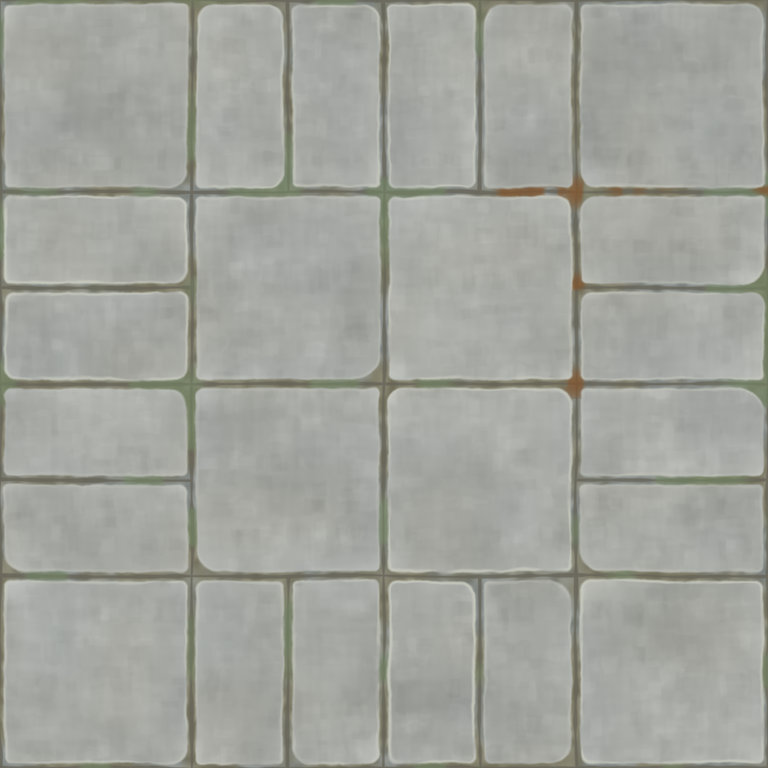
Write a Shadertoy shader that draws this texture.

```glsl
float hash(vec2 p) {
    vec3 v = fract(vec3(p.xyx) * 0.1031);
    v += dot(v, v.yzx + 33.33);
    return fract((v.x + v.y) * v.z);
}

float noise(vec2 p) {
    vec2 i = floor(p), f = fract(p);
    f = f * f * (3.0 - 2.0 * f);
    return mix(mix(hash(i), hash(i + vec2(1, 0)), f.x),
               mix(hash(i + vec2(0, 1)), hash(i + vec2(1, 1)), f.x), f.y);
}

float fbm(vec2 p) {
    float sum = 0.0, amp = 0.53;
    for (int i = 0; i < 4; i++) {
        sum += amp * noise(p);
        p = p * 2.03 + 17.7;
        amp *= 0.5;
    }
    return sum;
}

// Layers of ragged rectangular brush dabs, signed tone around zero
float brushDabs(vec2 p) {
    float tone = 0.0;
    for (int i = 0; i < 6; i++) {
        float layer = float(i);
        vec2 scale = (i % 2 == 0 ? vec2(19, 11) : vec2(10, 16)) * (1.0 + 0.22 * layer);
        vec2 g = p * scale + layer * 7.31;
        vec2 c = floor(g) + layer * 41.0;
        vec2 shift = 0.36 * (vec2(hash(c), hash(c + 9.0)) - 0.5);
        vec2 halfSize = 0.14 + 0.15 * vec2(hash(c + 21.0), hash(c + 35.0));
        vec2 ragged = 0.16 * (vec2(noise(p * 75.0 + layer), noise(p * 75.0 + 50.0 + layer)) - 0.5);
        vec2 e = abs(fract(g) - 0.5 - shift + ragged) - halfSize;
        tone += smoothstep(0.05, -0.05, max(e.x, e.y)) * (hash(c + 63.0) - 0.5);
    }
    return tone;
}

float roundedBox(vec2 q, vec2 halfSize, float radius) {
    vec2 e = abs(q) - halfSize + radius;
    return length(max(e, 0.0)) + min(max(e.x, e.y), 0.0) - radius;
}

void mainImage(out vec4 fragColor, in vec2 fragCoord) {
    vec2 uv = fragCoord / iResolution.xy;
    float px = 1.0 / iResolution.y;

    // Hand-laid joints wander slightly
    vec2 p = uv + 0.003 * (vec2(noise(uv * 17.0), noise(uv * 17.0 + 80.0)) - 0.5);
    p = clamp(p, 0.0, 0.9999);

    // Four by four layout; the middle cells of each side are halved
    vec2 cell = floor(p * 4.0);
    bool sideX = abs(cell.x - 1.5) > 1.0;
    bool sideY = abs(cell.y - 1.5) > 1.0;
    vec2 split = vec2(sideY && !sideX ? 2.0 : 1.0, sideX && !sideY ? 2.0 : 1.0);
    vec2 size = 0.25 / split;
    vec2 id = floor(p / size);
    vec2 q = p - (id + 0.5) * size;
    vec2 seed = id * 3.0 + split * 17.0;

    // Worn outline with a different radius at each corner
    float chip = hash(seed + sign(q) * 1.3 + 5.0);
    float radius = 0.007 + 0.027 * pow(chip, 5.0);
    float wobble = 0.0035 * (fbm(uv * 55.0 + seed) - 0.5);
    float d = roundedBox(q, size * 0.5 - 0.0055, radius) + wobble;
    float inside = max(-d, 0.0);

    // Painted stone surface
    vec2 paintP = uv + seed * 0.37;
    float cloud = fbm(paintP * vec2(15.0, 13.0));
    float streak = noise(paintP * vec2(150.0, 24.0)) + noise(paintP * vec2(22.0, 130.0)) - 1.0;
    float tone = 0.11 * (cloud - 0.5) + 0.035 * brushDabs(paintP) + 0.012 * streak;
    tone += 0.035 * (hash(seed + 11.0) - 0.5);
    vec3 stone = vec3(0.643, 0.652, 0.633) + tone;
    stone += vec3(0.014, 0.002, -0.014) * (noise(paintP * 11.0 + 30.0) - 0.45);

    // Pale bloom near the border, strongest in the corners
    vec2 edgeReach = abs(q) / (size * 0.5);
    stone += 0.04 * exp(-inside * 75.0) * noise(uv * 25.0 + 8.0);
    stone += 0.05 * smoothstep(0.6, 1.0, edgeReach.x) * smoothstep(0.6, 1.0, edgeReach.y);

    // Broken bright rim, fading on some tiles
    float rimWidth = 0.003 + 0.004 * noise(uv * 35.0 + seed);
    float rim = smoothstep(rimWidth, rimWidth * 0.35, inside);
    rim *= mix(0.25, 0.95, hash(seed + 27.0)) * smoothstep(0.15, 0.6, fbm(uv * 28.0 + seed));
    stone = mix(stone, vec3(0.78, 0.79, 0.745), rim);

    // Grout in grey and olive with a dark core
    vec2 toJoint = size * 0.5 - abs(q);
    float joint = min(toJoint.x, toJoint.y);
    vec3 grout = mix(vec3(0.53, 0.55, 0.54), vec3(0.5, 0.49, 0.41), smoothstep(0.3, 0.65, fbm(uv * 14.0)));
    grout += 0.12 * (noise(uv * 90.0) - 0.5);
    float core = smoothstep(0.0035, 0.0008, joint + 0.002 * (noise(uv * 48.0 + 4.0) - 0.5));
    grout = mix(grout, vec3(0.4, 0.39, 0.345), core * 0.8);

    // Moss traces and rust gathered around the upper right joints
    grout = mix(grout, vec3(0.45, 0.52, 0.39), 0.6 * smoothstep(0.62, 0.78, noise(uv * 16.0 + 60.0)));
    vec2 nearCross = abs(uv - vec2(0.75, round(uv.y * 8.0) / 8.0));
    float rust = smoothstep(0.03, 0.004, length(nearCross)) * step(0.48, uv.y) * step(uv.y, 0.78);
    float rustRow = smoothstep(0.012, 0.004, abs(uv.y - 0.75)) * step(0.47, uv.x);
    rust = max(rust, rustRow * smoothstep(0.5, 0.75, noise(uv * 21.0 + 3.0)));
    grout = mix(grout, vec3(0.5, 0.33, 0.18), 0.75 * rust * smoothstep(0.2, 0.6, noise(uv * 60.0)));

    float tileMask = smoothstep(0.0007 + px, -0.0007 - px, d);
    fragColor = vec4(mix(grout, stone, tileMask), 1.0);
}
```
